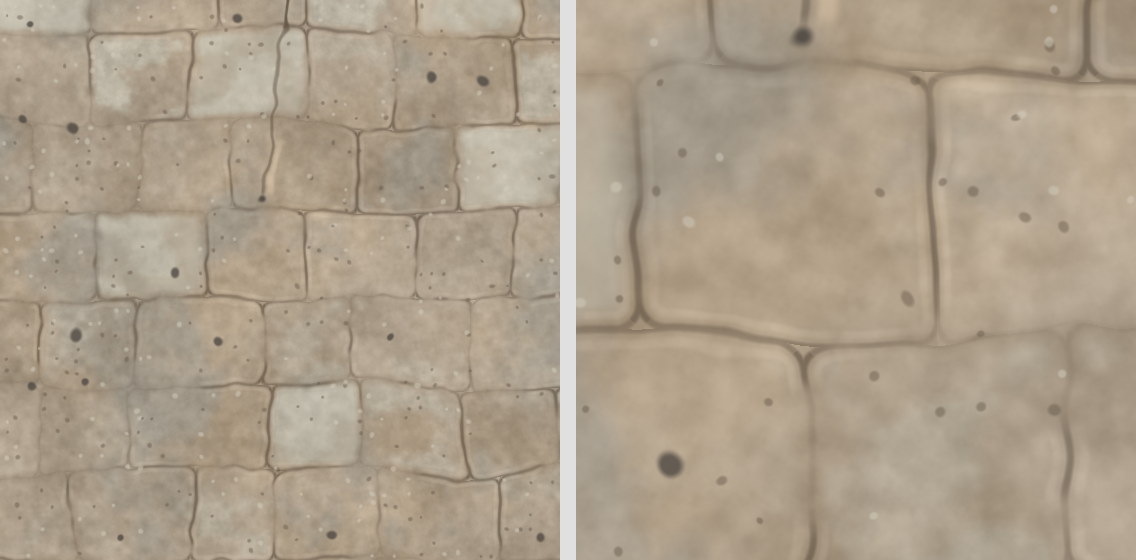
Left: the whole. Right: its middle third, enlarged.
A WebGL 1 fragment shader for this texture:

```glsl
precision highp float;
// Weathered tan stone wall: uneven courses of rounded blocks with thin broken joints.
// Warped rows and jittered columns place the blocks; layered noise adds stains,
// pale worn patches and grain, and sparse cells scatter pits and flecks.
uniform vec2 u_resolution;

const vec2 BLOCKS = vec2(5.3, 6.38);      // blocks across and courses down
const float COLUMN_JITTER = 0.32;
const float CORNER_RADIUS = 0.017;
const float JOINT_WIDTH = 0.0032;
const float CRACK_WIDTH = 0.0042;
const float CRACK_END = 0.645;            // height where the long crack stops
const float PIT_CELLS = 11.0;
const float FLECK_CELLS = 46.0;
const vec3 STONE = vec3(0.672, 0.617, 0.540);
const vec3 WARM = vec3(0.700, 0.620, 0.520);
const vec3 PALE = vec3(0.765, 0.745, 0.685);
const vec3 GREY = vec3(0.600, 0.590, 0.555);
const vec3 JOINT = vec3(0.390, 0.335, 0.275);
const vec3 PIT = vec3(0.310, 0.285, 0.260);
const vec3 SUNLIT = vec3(0.840, 0.760, 0.650);

float hash(vec2 p) {
  return fract(sin(dot(p, vec2(127.1, 311.7))) * 43758.5);
}

float noise(vec2 p) {
  vec2 i = floor(p), f = fract(p);
  f = f * f * (3.0 - 2.0 * f);
  return mix(mix(hash(i), hash(i + vec2(1.0, 0.0)), f.x),
             mix(hash(i + vec2(0.0, 1.0)), hash(i + 1.0), f.x), f.y);
}

float fbm(vec2 p) {
  float sum = 0.0, gain = 0.5;
  for (int i = 0; i < 5; i++) {
    sum += gain * noise(p);
    p = mat2(1.6, 1.2, -1.2, 1.6) * p + 7.3;
    gain *= 0.5;
  }
  return sum / 0.97;
}

// Soft line of the given half width around distance zero
float line(float d, float width) {
  return 1.0 - smoothstep(width * 0.2, width + 0.7 / u_resolution.y, abs(d));
}

// Sparse round marks, one at most in each grid cell
float spots(vec2 p, float cells, float chance, float radius) {
  vec2 id = floor(p * cells);
  vec2 centre = 0.3 + 0.4 * vec2(hash(id + 3.1), hash(id + 8.7));
  float size = radius * mix(0.45, 1.0, hash(id + 5.3));
  float d = length(fract(p * cells) - centre);
  float soft = cells / u_resolution.y;
  return step(hash(id + 1.9), chance) * (1.0 - smoothstep(size * 0.5, size + soft, d));
}

// x, y: distances to the nearest upright and level joint; z, w: block id
vec4 blockwork(vec2 p) {
  float y = p.y * BLOCKS.y;
  float row = floor(y);
  float x = p.x * BLOCKS.x + 0.7 * hash(vec2(row, 4.0));
  float side = floor(x + 0.5);
  float edge = side + COLUMN_JITTER * (hash(vec2(side, row + 20.0)) - 0.5);
  vec2 d = abs(vec2(x - edge, y - floor(y + 0.5))) / BLOCKS;
  return vec4(d, side - step(x, edge), row);
}

void main() {
  vec2 p = gl_FragCoord.xy / u_resolution;
  vec2 wobble = vec2(noise(p * 38.0), noise(p * 38.0 + 19.0)) - 0.5;
  vec2 sway = vec2(noise(p * 8.0 + 5.0), noise(p * 6.0 + 31.0)) - 0.5;
  vec2 warped = p + 0.008 * wobble + 0.026 * sway;
  warped.y += 0.005 * sin(p.x * 9.0 + 1.0);

  vec4 block = blockwork(warped);
  float tone = hash(block.zw + 41.0);
  float wear = hash(block.zw + 67.0);
  float joint = CORNER_RADIUS - length(max(CORNER_RADIUS - block.xy, 0.0));

  // Mottled stone, varying from block to block
  float mottle = fbm(p * 9.0 + 2.0);
  float grain = fbm(p * 62.0);
  vec3 color = mix(STONE, WARM, 0.7 * smoothstep(0.4, 0.75, fbm(p * 5.0 + 13.0)));
  color += 0.035 * (tone - 0.5) + 0.17 * (mottle - 0.5) + 0.13 * (grain - 0.5);

  // Grey stains and pale worn faces, kept inside the blocks
  float inside = smoothstep(0.002, 0.018, joint);
  float stain = smoothstep(0.52, 0.74, fbm(p * 7.0 + 53.0));
  color = mix(color, GREY + 0.12 * (grain - 0.5), 0.55 * stain);
  float patchy = smoothstep(0.46, 0.64, fbm(p * vec2(11.0, 13.0) + 71.0));
  float worn = mix(0.12, 0.8, smoothstep(0.62, 0.9, wear));
  color = mix(color, PALE + 0.2 * (grain - 0.5), patchy * worn * inside);
  float bare = step(0.93, wear) * inside;
  color = mix(color, PALE + 0.2 * (mottle - 0.5), 0.5 * bare);

  // Joints: soft shade, a faint lit rim and a thin broken line
  float broken = smoothstep(0.42, 0.64, noise(p * 10.0 + 11.0) * 0.75 + noise(p * 47.0) * 0.25);
  float upright = step(block.x, block.y);
  float strength = mix(0.42, 0.62, upright) * mix(0.16, 1.0, broken);
  color -= 0.035 * exp(-abs(joint) * 110.0);
  color += 0.04 * line(joint - 0.008, 0.004) * broken;
  color = mix(color, JOINT, strength * line(joint, JOINT_WIDTH));

  // Long leaning crack with a sunlit lip and a hole at its lower end
  float crack = p.x - 0.46 - 0.17 * (p.y - CRACK_END) - 0.016 * wobble.x - 0.02 * sway.x;
  float reach = smoothstep(CRACK_END, CRACK_END + 0.015, p.y);
  float lip = reach * (1.0 - smoothstep(0.72, 0.76, p.y));
  color = mix(color, SUNLIT, 0.65 * lip * line(crack - 0.012, 0.008));
  color = mix(color, JOINT, reach * mix(0.5, 0.9, broken) * line(crack, CRACK_WIDTH));
  color = mix(color, PIT, 0.9 * line(length(vec2(crack, p.y - CRACK_END)), 0.008));

  // Pits and small dark or light flecks
  vec2 rough = p + 0.007 * wobble;
  color = mix(color, PIT, 0.8 * spots(rough, PIT_CELLS, 0.14, 0.14));
  color = mix(color, JOINT, 0.45 * spots(rough, FLECK_CELLS, 0.09, 0.2));
  color = mix(color, PALE + 0.06, 0.5 * spots(rough + 0.37, FLECK_CELLS, 0.08, 0.24));

  gl_FragColor = vec4(clamp(color, 0.0, 1.0), 1.0);
}
```
